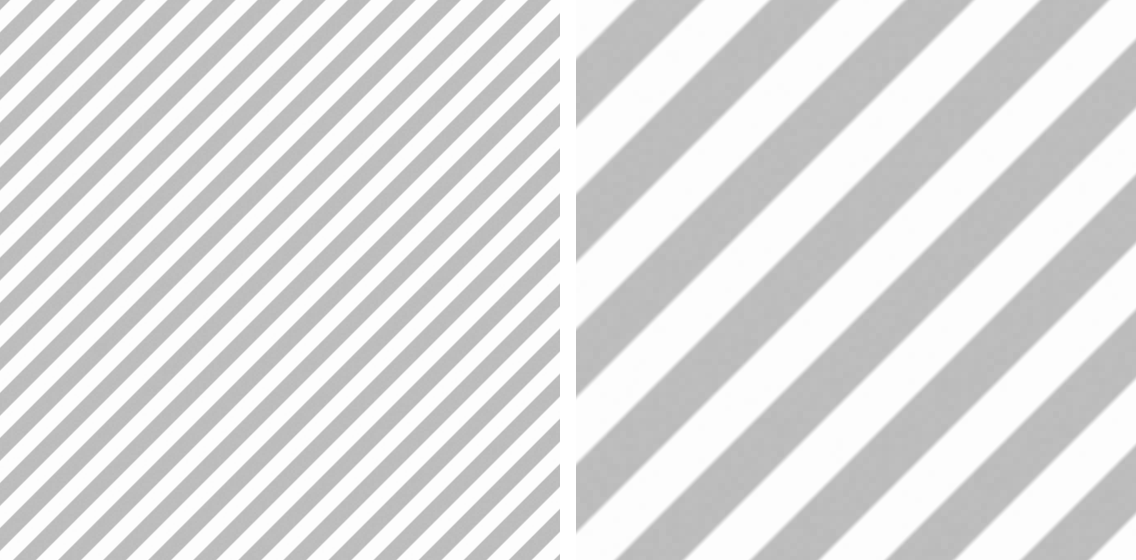
Left, the full canvas; right, a detail of the centre.
Give the GLSL for this pattern, as a Shadertoy shader.

```glsl
const float REPEATS = 12.427;     // stripes along one canvas side
const float PHASE = 0.972;        // stripe centre at the top left corner
const float GREY_SHARE = 0.508;   // grey part of each repeat
const float EDGE_SOFTNESS = 0.0018;
const vec3 GREY = vec3(0.74);
const vec3 WHITE = vec3(0.992);

float hash(vec2 p) {
    return fract(sin(dot(p, vec2(127.1, 311.7))) * 43758.5453);
}

// Signed distance to the nearest diagonal stripe, negative inside
float stripeDistance(vec2 uv, float repeats, float phase, float share) {
    float along = (uv.x + 1.0 - uv.y) * repeats - phase;
    float offset = abs(fract(along + 0.5) - 0.5);
    return (offset - 0.5 * share) / (repeats * sqrt(2.0));
}

// Faint zero-centred grain on a fixed grid of cells
float grain(vec2 uv, float cells, float strength) {
    return (hash(floor(uv * cells)) - 0.5) * strength;
}

void mainImage(out vec4 fragColor, in vec2 fragCoord) {
    vec2 uv = fragCoord / iResolution.xy;
    float pixel = 1.0 / min(iResolution.x, iResolution.y);
    float softness = max(EDGE_SOFTNESS, 0.75 * pixel);

    // Grey stripes over white
    float dist = stripeDistance(uv, REPEATS, PHASE, GREY_SHARE);
    float coverage = 1.0 - smoothstep(-softness, softness, dist);
    vec3 color = mix(WHITE, GREY, coverage);

    // Grain is slightly stronger on the grey
    color += grain(uv, 256.0, mix(0.004, 0.012, coverage));
    fragColor = vec4(clamp(color, 0.0, 1.0), 1.0);
}
```
